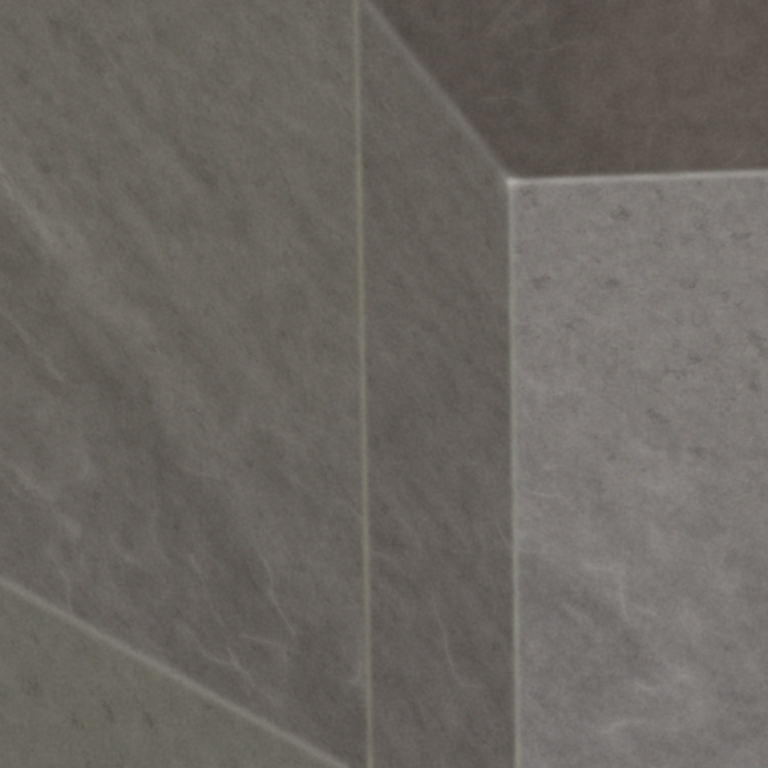
Reproduce this texture procedurally as a Shadertoy shader.

```glsl
vec2 hashGradient(vec2 cell) {
    vec3 q = fract(cell.xyx * vec3(0.1031, 0.1030, 0.0973));
    q += dot(q, q.yzx + 33.33);
    return fract((q.xx + q.yz) * q.zy) * 2.0 - 1.0;
}

float gradientNoise(vec2 p) {
    vec2 i = floor(p), f = fract(p), e = vec2(0.0, 1.0);
    vec2 u = f * f * f * (f * (f * 6.0 - 15.0) + 10.0);
    return mix(mix(dot(hashGradient(i), f), dot(hashGradient(i + e.yx), f - e.yx), u.x),
               mix(dot(hashGradient(i + e.xy), f - e.xy),
                   dot(hashGradient(i + 1.0), f - 1.0), u.x), u.y);
}

float fbm(vec2 p) {
    float sum = 0.0, amp = 0.5;
    for (int i = 0; i < 4; i++) {
        sum += amp * gradientNoise(p);
        p = mat2(0.8, 0.6, -0.6, 0.8) * p * 2.03 + 7.1;
        amp *= 0.6;
    }
    return sum;
}

// Signed distance to a line, positive on the left of a to b
float side(vec2 p, vec2 a, vec2 b) {
    vec2 d = normalize(b - a);
    return d.x * (p.y - a.y) - d.y * (p.x - a.x);
}

float mask(float d) { return smoothstep(-0.003, 0.003, d); }

float band(float x, float centre, float width) {
    float d = (x - centre) / width;
    return exp(-d * d);
}

// Soft stroke along a segment
float stroke(vec2 p, vec2 a, vec2 b, float width) {
    vec2 ab = b - a;
    float along = clamp(dot(p - a, ab) / dot(ab, ab), 0.0, 1.0);
    return band(length(p - a - ab * along), 0.0, width);
}

// Broken mineral veins, stretched along the x axis of q
float veins(vec2 q) {
    q += 0.03 * vec2(gradientNoise(q * 18.0), gradientNoise(q * 18.0 + 9.0));
    float ridge = abs(gradientNoise(q * vec2(6.0, 14.0)));
    return exp(-ridge * 18.0) * smoothstep(-0.12, 0.25, gradientNoise(q * 10.0 + 31.0));
}

void mainImage(out vec4 fragColor, in vec2 fragCoord) {
    vec2 p = fragCoord / iResolution.xy;
    vec2 corner = vec2(0.665, 0.763), cornerFoot = vec2(0.6745, 0.0);
    vec2 jointTop = vec2(0.4635, 1.0), jointFoot = vec2(0.482, 0.0);
    vec2 slantTop = vec2(0.475, 1.0), ledgeEnd = vec2(1.0, 0.775);
    vec2 baseLeft = vec2(0.0, 0.245), baseRight = vec2(0.449, 0.0);

    // Stone grain: steep on the left, flatter on the front face
    vec2 steep = vec2(dot(p, vec2(0.58, -0.81)), dot(p, vec2(0.81, 0.58)));
    vec2 flatter = vec2(dot(p, vec2(0.84, -0.54)), dot(p, vec2(0.54, 0.84)));
    float warp = 0.035 * fbm(p * 7.0);
    float streak = fbm(vec2(steep.x * 5.0, (steep.y + warp) * 22.0));
    float cloud = fbm(p * 6.0 + 12.0);
    float mottle = fbm(steep * vec2(24.0, 46.0) + 2.0);
    float grain = fbm(p * 70.0);
    float fleck = smoothstep(0.1, 0.4, fbm(steep * vec2(26.0, 48.0) + 5.0));
    float low = smoothstep(0.75, 0.1, p.y);

    // Left wall with broad diagonal bands and a few pale cracks
    vec3 leftWall = mix(vec3(0.410, 0.398, 0.367), vec3(0.388, 0.372, 0.352), low);
    leftWall += 0.026 * band(steep.y + warp, 0.465, 0.025)
              - 0.022 * band(steep.y + warp, 0.395, 0.04)
              - 0.045 * band(steep.y + warp, 0.664, 0.011) * band(steep.x, -0.45, 0.085);
    vec3 stone = vec3(0.06 * streak + 0.02 * cloud + 0.065 * mottle - 0.035 * fleck);
    vec2 bent = p + 0.015 * vec2(gradientNoise(p * 22.0), gradientNoise(p * 22.0 + 5.0));
    float crack = stroke(bent, vec2(0.0, 0.60), vec2(0.08, 0.505), 0.006)
                + stroke(bent, vec2(0.0, 0.41), vec2(0.10, 0.31), 0.008)
                + stroke(bent, vec2(0.0, 0.78), vec2(0.07, 0.68), 0.008)
                + stroke(bent, vec2(0.25, 0.28), vec2(0.33, 0.08), 0.005);
    leftWall += stone + 0.055 * veins(steep) * (0.2 + 0.8 * low);
    leftWall += 0.045 * crack * (0.7 + 1.2 * mottle);

    // Narrow return between the joint and the corner
    vec3 strip = mix(vec3(0.394, 0.379, 0.352), vec3(0.384, 0.365, 0.349), low);
    strip += stone + 0.05 * veins(steep + 3.0) * low;

    // Pale front face
    vec3 face = mix(vec3(0.496, 0.480, 0.469), vec3(0.462, 0.448, 0.441),
                    smoothstep(0.6, 0.05, p.y));
    float spots = smoothstep(0.06, 0.35, fbm(p * vec2(27.0, 34.0) + 19.0));
    face += 0.06 * fbm(vec2(flatter.x * 5.0, (flatter.y + warp) * 17.0)) * (0.35 + low);
    face += 0.025 * cloud + 0.03 * grain + 0.075 * fbm(flatter * vec2(24.0, 38.0) + 6.0);
    face -= 0.06 * spots * smoothstep(0.28, 0.48, p.y);
    face += 0.025 * band(flatter.y + warp, 0.63, 0.03) - 0.022 * band(flatter.y + warp, 0.565, 0.03);
    face += 0.06 * veins(flatter + 8.0) * (0.15 + 0.85 * low);

    // Shaded upper plane and the tile below the slanted joint
    vec3 upper = mix(vec3(0.336, 0.316, 0.291), vec3(0.362, 0.340, 0.312),
                     smoothstep(0.65, 0.9, p.x));
    upper += 0.035 * cloud + 0.04 * fbm(p * vec2(18.0, 6.0)) + 0.06 * fbm(p * 28.0);
    upper += 0.035 * veins(steep.yx * 1.3 + 4.0);
    vec3 base = vec3(0.411, 0.403, 0.368) + 0.025 * cloud + 0.05 * mottle - 0.045 * fleck;

    // Assemble the planes
    float ledge = side(p, corner, ledgeEnd);
    vec3 col = mix(leftWall, base, mask(-side(p, baseLeft, baseRight)));
    col = mix(col, vec3(0.50, 0.49, 0.46), 0.8 * stroke(p, baseLeft, baseRight, 0.007));
    col = mix(col, strip, mask(side(p, jointTop, jointFoot)));
    col = mix(col, face, mask(min(side(p, corner, cornerFoot), -ledge)));
    col = mix(col, upper, mask(min(side(p, slantTop, corner), ledge)));

    // Joints and lit edges, slightly uneven
    float wear = 0.78 + 0.35 * gradientNoise(p * 24.0);
    col = mix(col, vec3(0.49, 0.48, 0.43), wear * stroke(p, jointTop, jointFoot, 0.0048));
    col = mix(col, vec3(0.445, 0.432, 0.41), wear * stroke(p, slantTop, corner, 0.008));
    col = mix(col, vec3(0.54, 0.54, 0.50), wear * stroke(p, corner, cornerFoot, 0.005));
    col = mix(col, vec3(0.61, 0.60, 0.58), wear * stroke(p, corner, ledgeEnd, 0.0055));
    col += 0.08 * stroke(p, corner, corner, 0.014) + 0.03 * grain;

    // Fine tinted speckle
    vec3 tint = vec3(gradientNoise(p * 150.0), gradientNoise(p * 150.0 + 40.0),
                     gradientNoise(p * 150.0 + 80.0));
    col += 0.016 * tint + 0.024 * gradientNoise(p * 190.0 + 17.0);
    fragColor = vec4(col, 1.0);
}
```
